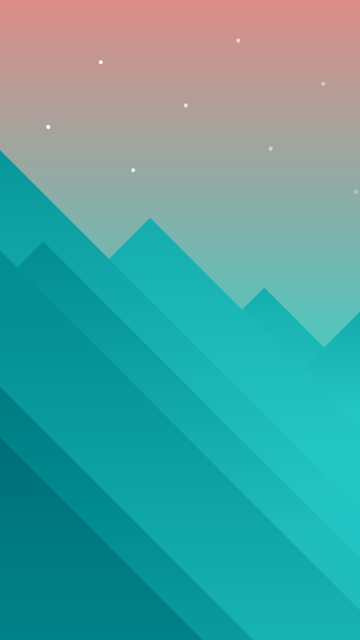
Write a Shadertoy shader that draws this background.

```glsl
// Layered teal mountains under a coral-to-aqua dusk sky with a few stars.
// Each ridge is a 45 degree peak, painted back to front with a vertical
// gradient; positions are in canvas widths, measured from the lower left.

// Teal ramp driven by its green level
vec3 teal(float level) {
    return vec3(clamp((level - 0.54) * 0.6, 0.0, 0.13), level, level + 0.13 * (0.69 - level));
}

// Antialiased coverage of the region where the signed distance is negative
float coverage(float dist) {
    float pixel = 1.0 / iResolution.x;
    return 1.0 - smoothstep(-0.7 * pixel, 0.7 * pixel, dist);
}

// Paint a ridge; its shade runs from levels.x at its upper height to levels.y at its lower
void ridge(inout vec3 color, vec2 p, vec2 peak, vec2 heights, vec2 levels) {
    float dist = (abs(p.x - peak.x) + p.y - peak.y) * 0.7071;
    float fade = clamp((heights.x - p.y) / (heights.x - heights.y), 0.0, 1.0);
    color = mix(color, teal(mix(levels.x, levels.y, fade)), coverage(dist));
}

void mainImage(out vec4 fragColor, in vec2 fragCoord) {
    vec2 p = fragCoord / iResolution.x;

    // Sky
    float dusk = clamp((1.778 - p.y) / 0.926, 0.0, 1.0);
    vec3 color = mix(vec3(0.86, 0.55, 0.53), vec3(0.33, 0.77, 0.74), dusk);

    // Stars spread by golden-ratio steps, with varied brightness
    for (int i = 0; i < 8; i++) {
        float k = float(i);
        vec2 star = vec2(fract(0.662 + 0.618 * k), 1.665 - 0.06 * k);
        float glow = 0.25 + 0.75 * fract(0.5 + 0.37 * k);
        color = mix(color, vec3(1.0), glow * coverage(length(p - star) - 0.0055));
    }

    // Distant peaks
    ridge(color, p, vec2(0.734, 0.979), vec2(0.979, 0.643), vec2(0.68, 0.77));
    ridge(color, p, vec2(1.300, 1.212), vec2(0.912, 0.620), vec2(0.67, 0.78));
    ridge(color, p, vec2(0.417, 1.173), vec2(1.174, 0.528), vec2(0.675, 0.775));

    // Middle slopes
    ridge(color, p, vec2(-0.20, 1.561), vec2(1.361, 0.389), vec2(0.59, 0.77));
    ridge(color, p, vec2(0.120, 1.107), vec2(1.106, 0.296), vec2(0.55, 0.74));
    ridge(color, p, vec2(-0.20, 1.283), vec2(0.898, 0.000), vec2(0.56, 0.70));

    // Dark foreground slopes
    ridge(color, p, vec2(-0.20, 0.904), vec2(0.667, 0.000), vec2(0.49, 0.61));
    ridge(color, p, vec2(-0.20, 0.763), vec2(0.528, 0.000), vec2(0.44, 0.51));

    fragColor = vec4(color, 1.0);
}
```
